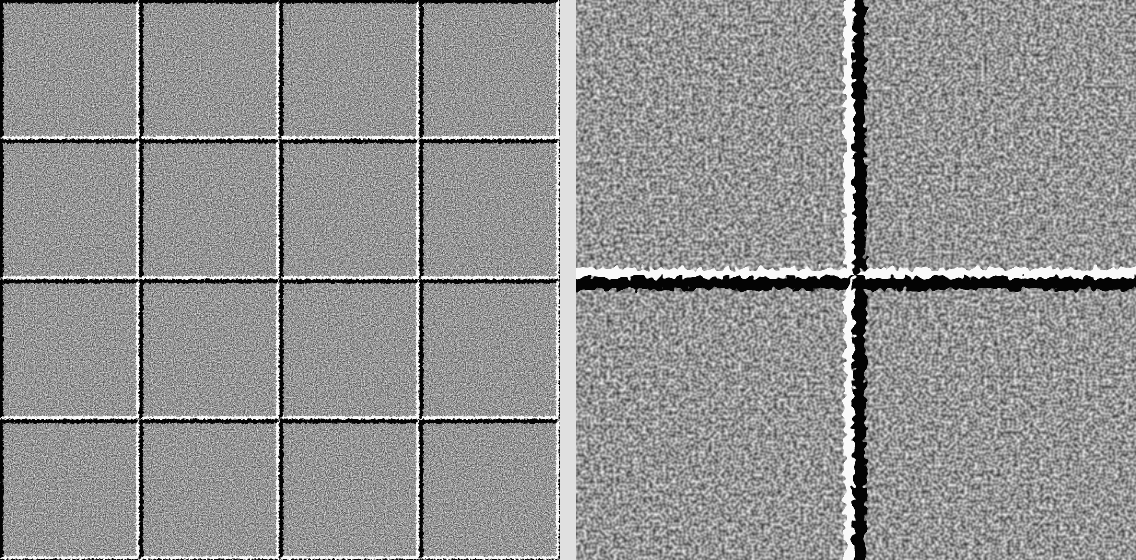
Left, the full canvas; right, a detail of the centre.
This pattern is drawn by a Shadertoy shader. Its source:

```glsl
// Grainy grey square tiles with rough black and white bevelled edges, seamless.

const float TILES = 4.0;             // repeats across and down
const float DARK_WIDTH = 0.029;      // bevel widths, in tiles
const float LIGHT_WIDTH = 0.022;
const float SEAM_SHIFT = 0.006;      // seam offset to the left and up, in tiles
const float EDGE_WEAR = 0.016;       // edge roughness, in tiles
const float WEAR_CELLS = 256.0;      // noise cells across the canvas
const float FINE_CELLS = 512.0;
const float COARSE_CELLS = 256.0;
const float FINE_GRAIN = 0.43;       // grain strengths
const float COARSE_GRAIN = 0.22;
const int SAMPLES = 4;               // edge smoothing samples per axis
const vec3 STONE = vec3(0.585);
const vec3 SHADOW = vec3(0.015);
const vec3 HIGHLIGHT = vec3(0.975);
const float TAU = 6.2831853;

// Integer hash to the range 0 to 1
float hash(vec2 cell, float seed) {
    uvec3 v = uvec3(cell, seed) * uvec3(1597u, 51749u, 30011u);
    uint h = v.x ^ (v.y << 3) ^ v.z;
    h = (h ^ (h >> 16)) * 73244475u;
    h = (h ^ (h >> 15)) * 73244475u;
    h ^= h >> 16;
    return float(h & 65535u) / 65536.0;
}

// Slope of a random unit gradient, on a lattice that wraps
float cornerSlope(vec2 cell, vec2 offset, float period, float seed) {
    float angle = TAU * hash(mod(cell, period), seed);
    return dot(vec2(cos(angle), sin(angle)), offset);
}

// Periodic gradient noise
float gradientNoise(vec2 uv, float period, float seed) {
    vec2 p = uv * period;
    vec2 cell = floor(p);
    vec2 f = p - cell;
    vec2 w = f * f * f * (f * (f * 6.0 - 15.0) + 10.0);
    vec2 e = vec2(1.0, 0.0);
    float bottom = mix(cornerSlope(cell, f, period, seed),
                       cornerSlope(cell + e.xy, f - e.xy, period, seed), w.x);
    float top = mix(cornerSlope(cell + e.yx, f - e.yx, period, seed),
                    cornerSlope(cell + e.xx, f - e.xx, period, seed), w.x);
    return mix(bottom, top, w.y);
}

// Shadow (x) on the left and top, highlight (y) on the right and bottom, mitred
vec2 bevelMask(vec2 p) {
    vec2 q = fract(vec2(p.x, -p.y) + SEAM_SHIFT);
    float dark = min(q.x, q.y) / DARK_WIDTH;
    float light = min(1.0 - q.x, 1.0 - q.y) / LIGHT_WIDTH;
    float edge = step(min(dark, light), 1.0);
    float isLight = step(light, dark);
    return edge * vec2(1.0 - isLight, isLight);
}

void mainImage(out vec4 fragColor, in vec2 fragCoord) {
    vec2 uv = fragCoord / iResolution.xy;

    // Stone grain
    float grain = FINE_GRAIN * gradientNoise(uv, FINE_CELLS, 1.0)
                + COARSE_GRAIN * gradientNoise(uv, COARSE_CELLS, 2.0);
    vec3 color = STONE + grain;

    // Worn bevels, averaged over the pixel
    vec2 wear = EDGE_WEAR * vec2(gradientNoise(uv, WEAR_CELLS, 3.0),
                                 gradientNoise(uv, WEAR_CELLS, 4.0));
    vec2 pixel = TILES / iResolution.xy;
    vec2 bevel = vec2(0.0);
    for (int j = 0; j < SAMPLES; j++) {
        for (int i = 0; i < SAMPLES; i++) {
            vec2 offset = (vec2(i, j) + 0.5) / float(SAMPLES) - 0.5;
            bevel += bevelMask(uv * TILES + wear + offset * pixel);
        }
    }
    bevel /= float(SAMPLES * SAMPLES);
    color = color * (1.0 - bevel.x - bevel.y) + SHADOW * bevel.x + HIGHLIGHT * bevel.y;

    fragColor = vec4(clamp(color, 0.0, 1.0), 1.0);
}
```
